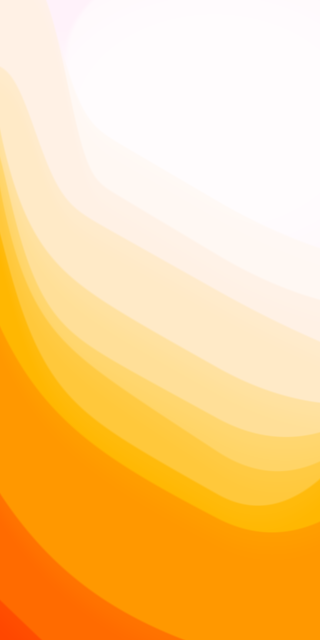
A Shadertoy shader for this background:

```glsl
// Layered waves sweeping down from a pale sky through cream and amber to red-orange.

// Depth of a wave crest below the top: a curved drop, then a slope that lifts at the right.
float crest(float x, float start, float drop, float rate, float power, float slope, float lift) {
    float bend = max(x - 0.68, 0.0);
    return start + drop * (1.0 - exp(-pow(rate * x, power))) + slope * x - lift * bend * bend;
}

// Covers everything below the crest, with a faint ramp behind the crisp edge.
vec3 wave(vec3 under, vec3 tint, float below) {
    float edge = smoothstep(-1.0, 1.0, below / max(fwidth(below), 1e-5));
    float ramp = smoothstep(0.0, 0.05, below);
    return mix(under, tint, edge * (0.82 + 0.18 * ramp));
}

void mainImage(out vec4 fragColor, in vec2 fragCoord) {
    vec2 uv = fragCoord / iResolution.xy;
    float x = max(uv.x, 1e-4);
    float depth = 1.0 - uv.y;

    // Sky: white heart, faint lavender toward the upper corners
    vec2 fromHeart = (vec2(x, depth) - vec2(0.67, 0.19)) / vec2(0.50, 0.19);
    vec3 color = mix(vec3(1.0, 0.990, 0.993), vec3(1.0, 0.974, 0.988),
                     smoothstep(0.6, 1.5, length(fromHeart)));

    // Pale waves
    color = wave(color, vec3(1.0, 0.972, 0.952), depth - crest(x, -0.130, 0.245, 5.09, 3.2, 0.293, 0.20));

    // Lavender curl at the upper left
    float curl = max(1.0 - depth / 0.08, 0.0);
    float inCurl = smoothstep(0.012, -0.012, x - 0.21 - 0.08 * curl * curl);
    color = mix(color, vec3(1.0, 0.950, 0.980), inCurl * smoothstep(0.13, 0.04, depth));

    color = wave(color, vec3(1.0, 0.945, 0.898), depth - crest(x, -0.078, 0.273, 4.46, 4.5, 0.299, 0.25));
    color = wave(color, vec3(1.0, 0.917, 0.780), depth - crest(x, 0.104, 0.159, 7.25, 2.4, 0.281, 0.10));

    // Golden waves
    color = wave(color, vec3(1.0, 0.876, 0.595), depth - crest(x, 0.202, 0.182, 11.7, 1.0, 0.280, 0.34));
    color = wave(color, vec3(1.0, 0.832, 0.400), depth - crest(x, 0.247, 0.221, 11.2, 1.2, 0.273, 0.64));
    color = wave(color, vec3(1.0, 0.784, 0.230), depth - crest(x, 0.293, 0.191, 12.2, 1.0, 0.326, 0.87));
    color = wave(color, vec3(1.0, 0.718, 0.005), depth - crest(x, 0.365, 0.217, 9.4, 1.1, 0.280, 1.11));

    // Orange and red waves
    color = wave(color, vec3(1.0, 0.597, 0.0), depth - crest(x, 0.510, 0.134, 6.2, 1.0, 0.247, 0.74));
    color = wave(color, vec3(1.0, 0.420, 0.0), depth - crest(x, 0.771, 0.221, 3.1, 1.0, 0.078, 0.0));
    color = wave(color, vec3(1.0, 0.280, 0.0), depth - crest(x, 0.9375, 0.0, 1.0, 1.0, 0.480, 0.0));

    fragColor = vec4(color, 1.0);
}
```
